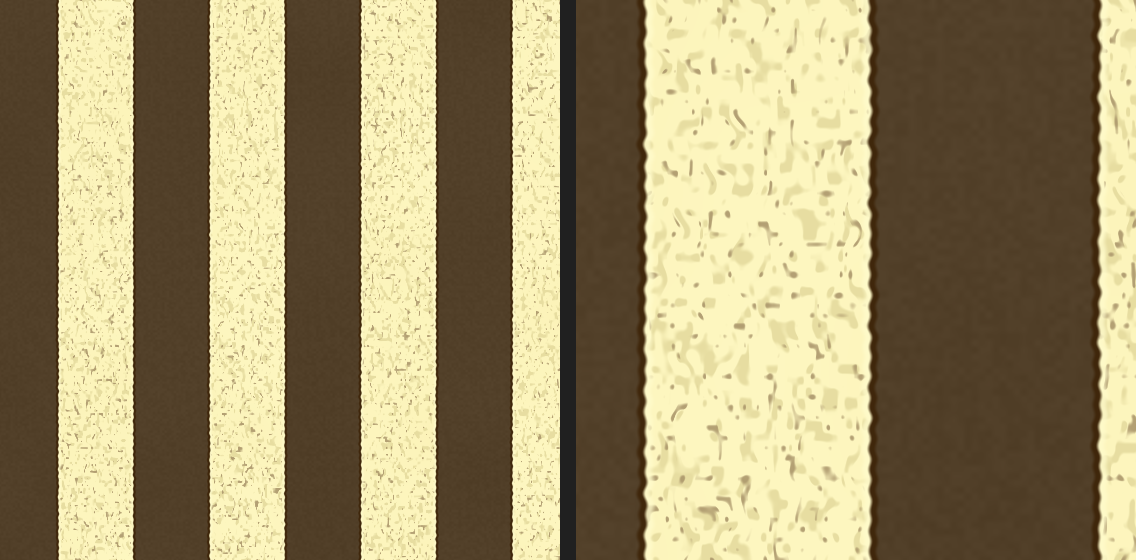
Left: the whole. Right: its middle third, enlarged.
Write a three.js fragment shader that draws this pattern.

```glsl
varying vec2 vUv;

const float PERIOD = 0.2703;
const float FIRST_CENTER = 0.1712;
const float HALF_WIDTH = 0.0668;
const float SOFTNESS = 0.0014;

const vec3 BROWN = vec3(0.318, 0.247, 0.157);
const vec3 SEAM = vec3(0.24, 0.14, 0.03);
const vec3 CREAM = vec3(0.99, 0.96, 0.74);
const vec3 SAND = vec3(0.89, 0.85, 0.61);
const vec3 FLECK = vec3(0.67, 0.59, 0.42);
const vec3 RIM = vec3(1.0, 0.985, 0.80);

float hash(vec2 p) {
  return fract(sin(dot(p, vec2(127.1, 311.7))) * 43758.5453);
}

float valueNoise(vec2 p) {
  vec2 cell = floor(p);
  vec2 f = fract(p);
  f = f * f * (3.0 - 2.0 * f);
  float low = mix(hash(cell), hash(cell + vec2(1.0, 0.0)), f.x);
  float high = mix(hash(cell + vec2(0.0, 1.0)), hash(cell + vec2(1.0)), f.x);
  return mix(low, high, f.y);
}

// Distance inside a light stripe, negative in the dark gaps
float stripeDistance(float x, float period, float center, float halfWidth) {
  float local = (fract((x - center) / period + 0.5) - 0.5) * period;
  return halfWidth - abs(local);
}

// Small irregular scallops along the stripe borders
float borderWobble(vec2 uv, float period) {
  float side = floor(uv.x / (period * 0.5));
  float stitch = sin(uv.y * 6.28318 * 82.0 + side * 2.1);
  float drift = valueNoise(vec2(side * 7.0, uv.y * 110.0)) - 0.5;
  return stitch * 0.0006 + drift * 0.0014;
}

vec3 darkCloth(vec2 uv) {
  float grain = valueNoise(uv * 240.0) - 0.5;
  float cloud = valueNoise(uv * 7.0 + 31.0) - 0.5;
  return BROWN + grain * 0.022 + cloud * 0.012;
}

vec3 speckledCloth(vec2 uv, float inside) {
  // Bend the grain so that flecks lean in varied directions
  float bend = valueNoise(uv * 70.0) - 0.5;
  vec2 p = uv + vec2(bend * 0.008, 0.0);
  float mottle = valueNoise(p * vec2(230.0, 150.0));
  float grain = valueNoise(p * vec2(250.0, 165.0) + 57.0);
  float cloud = valueNoise(uv * 9.0 + 11.0) - 0.5;

  vec3 color = CREAM + cloud * vec3(0.006, 0.014, 0.03);
  color = mix(color, SAND, smoothstep(0.58, 0.82, mottle) * 0.85);
  color = mix(color, FLECK, smoothstep(0.76, 0.94, grain) * 0.9);

  // Clean bright rim beside each border
  float rim = 1.0 - smoothstep(0.002, 0.006, inside);
  return mix(color, RIM, rim * 0.75);
}

void main() {
  float d = stripeDistance(vUv.x, PERIOD, FIRST_CENTER, HALF_WIDTH);
  d += borderWobble(vUv, PERIOD);

  // Dark seam just outside each light stripe
  float seam = smoothstep(-0.0056, -0.0026, d);
  vec3 color = mix(darkCloth(vUv), SEAM, seam * 0.9);

  float light = smoothstep(-SOFTNESS, SOFTNESS, d);
  color = mix(color, speckledCloth(vUv, d), light);
  gl_FragColor = vec4(color, 1.0);
}
```
